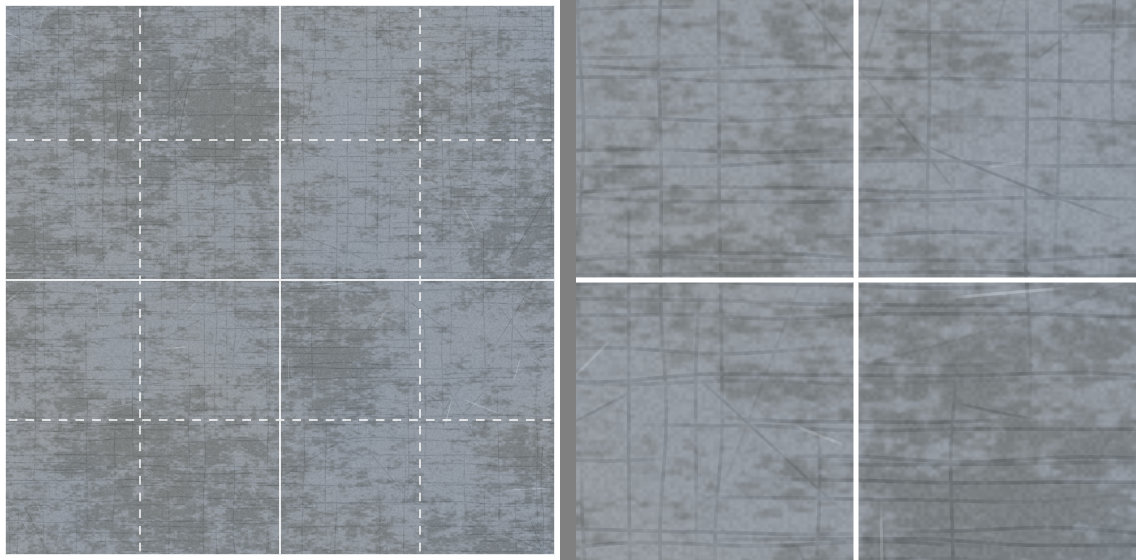
Left, the full canvas; right, a detail of the centre.
Reproduce this texture procedurally as a Shadertoy shader.

```glsl
// Scratched blue-grey metal sheet, divided by white solid and dashed guide lines.
// Layered value noise makes the worn patina; jittered rows of wobbly lines and
// random segments make the scratches; a white border frames the sheet.

#define CLEAN_METAL vec3(0.580, 0.605, 0.635)
#define WORN_METAL vec3(0.480, 0.501, 0.512)
#define WARM_TINT vec3(0.010, 0.001, -0.014)
#define BORDER 0.0104
#define SOLID_HALF_WIDTH 0.0015
#define DASH_HALF_WIDTH 0.0013
#define DASH_PERIOD 0.0298
#define DASH_SHARE 0.52
#define SCRATCH_COUNT 110
#define SCRATCH_DEPTH 0.075
#define GRAIN 0.050

// Integer hash of a lattice cell, returning 0..1
float hash(vec2 cell) {
    uvec2 q = uvec2(ivec2(floor(cell))) * uvec2(1597334673u, 3812015801u);
    uint n = q.x ^ q.y;
    n = (n ^ (n >> 15)) * 2246822519u;
    n = (n ^ (n >> 13)) * 3266489917u;
    return float((n ^ (n >> 16)) >> 8) / 16777216.0;
}

float noise(vec2 p) {
    vec2 i = floor(p), f = fract(p);
    f = f * f * (3.0 - 2.0 * f);
    return mix(mix(hash(i), hash(i + vec2(1, 0)), f.x),
               mix(hash(i + vec2(0, 1)), hash(i + vec2(1, 1)), f.x), f.y);
}

float fbm(vec2 p) {
    float sum = 0.0, weight = 0.533;
    for (int i = 0; i < 4; i++) {
        sum += weight * noise(p);
        p = mat2(2.0, 0.1, -0.1, 2.0) * p + 17.3;
        weight *= 0.5;
    }
    return sum;
}

// Pixel coverage of a stroke, also right for strokes thinner than a pixel
float stroke(float dist, float halfWidth, float px) {
    return clamp(halfWidth + 0.5 * px - abs(dist), 0.0, min(px, 2.0 * halfWidth)) / px;
}

// Broken, wobbly scratches running along x, one per jittered row
float rowScratches(vec2 p, float rows, float seed, float px) {
    float cover = 0.0;
    for (int k = -1; k <= 1; k++) {
        float row = floor(p.y * rows) + float(k);
        float shift = 40.0 * hash(vec2(row, seed));
        float slope = 0.012 * (hash(vec2(row, seed + 1.0)) - 0.5);
        float wobble = 0.005 * (noise(vec2(p.x * 14.0 + shift, row + seed)) - 0.5);
        float y = (row + hash(vec2(row, seed + 2.0))) / rows + slope * (p.x - 0.5) + wobble;
        float present = smoothstep(0.42, 0.68, noise(vec2(p.x * 7.0 + shift, row + seed + 50.0)));
        present *= 0.45 + 0.55 * noise(vec2(p.x * 90.0 + shift, row));
        cover = max(cover, present * stroke(p.y - y, 0.0011, px));
    }
    return cover;
}

// Free scratches at any angle: x holds dark cuts, y holds bright ones
vec2 looseScratches(vec2 p, float px) {
    vec2 cover = vec2(0.0);
    for (int i = 0; i < SCRATCH_COUNT; i++) {
        float id = float(i);
        bool bright = i % 3 == 0;
        vec2 center = vec2(hash(vec2(id, 301)), hash(vec2(id, 302)));
        float angle = 3.14159 * hash(vec2(id, 303));
        float reach = (bright ? 0.035 : 0.10) * (0.25 + hash(vec2(id, 304)));
        vec2 dir = vec2(cos(angle), sin(angle));
        vec2 q = p - center;
        float along = dot(q, dir);
        float bend = (hash(vec2(id, 305)) - 0.5) * along * along;
        float across = dot(q, vec2(-dir.y, dir.x)) - bend;
        float fade = 1.0 - smoothstep(0.5 * reach, reach, abs(along));
        float mark = fade * stroke(across, 0.0009, px) * (0.3 + 0.7 * hash(vec2(id, 306)));
        if (bright) cover.y = max(cover.y, mark);
        else cover.x = max(cover.x, mark);
    }
    return cover;
}

vec3 metal(vec2 p, float px) {
    // Patina: large clouds broken up by streaks and fine crumbs
    float clouds = fbm(p * 5.0 + 3.0) - 0.5;
    float streaks = fbm(p * vec2(28.0, 85.0) + 11.0) - 0.5;
    float weave = fbm(p * vec2(75.0, 16.0) + 31.0) - 0.5;
    float crumbs = noise(p * vec2(150.0, 270.0)) - 0.5;
    float wear = 0.5 + 0.85 * clouds + 0.75 * streaks + 0.35 * weave + 0.38 * crumbs;
    vec3 color = mix(CLEAN_METAL, WORN_METAL, smoothstep(0.30, 0.76, wear));
    color += WARM_TINT * 2.5 * (fbm(p * 3.0 + 70.0) - 0.5 + 0.5 * clouds);

    // Scratches in a loose grid, then the free ones
    float grid = max(rowScratches(p, 75.0, 10.0, px), rowScratches(p, 41.0, 120.0, px));
    grid = max(grid, 0.9 * rowScratches(p.yx, 48.0, 220.0, px));
    vec2 loose = looseScratches(p, px);
    color -= SCRATCH_DEPTH * max(grid, loose.x);
    color += 1.4 * SCRATCH_DEPTH * loose.y;
    return color + GRAIN * (noise(p * 430.0 + 9.0) - 0.5);
}

// Solid lines at the middle, dashed lines at the quarters
float guides(vec2 p, float px) {
    vec2 middle = p - 0.5;
    vec2 quarter = abs(middle) - 0.25;
    vec2 gap = abs(fract(middle / DASH_PERIOD + 0.5) - 0.5) * DASH_PERIOD;
    vec2 dash = clamp((0.5 * DASH_SHARE * DASH_PERIOD - gap) / px + 0.5, 0.0, 1.0);
    float solid = max(stroke(middle.x, SOLID_HALF_WIDTH, px), stroke(middle.y, SOLID_HALF_WIDTH, px));
    float dashed = max(stroke(quarter.x, DASH_HALF_WIDTH, px) * dash.y,
                       stroke(quarter.y, DASH_HALF_WIDTH, px) * dash.x);
    return max(solid, dashed);
}

void mainImage(out vec4 fragColor, in vec2 fragCoord) {
    vec2 p = fragCoord / iResolution.xy;
    float px = 1.0 / min(iResolution.x, iResolution.y);
    vec2 inset = 0.5 - abs(p - 0.5) - BORDER;
    float sheet = clamp(min(inset.x, inset.y) / px + 0.5, 0.0, 1.0);
    float white = max(1.0 - sheet, guides(p, px));
    fragColor = vec4(mix(metal(p, px), vec3(1.0), white), 1.0);
}
```
